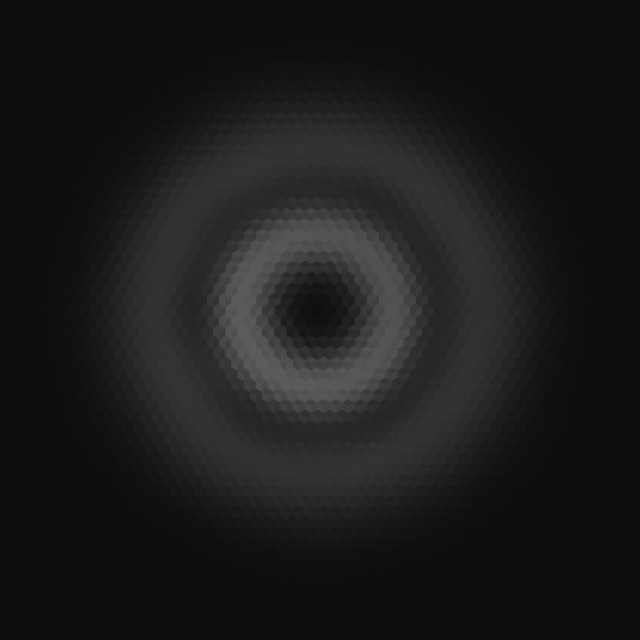
A three.js fragment shader for this background:

```glsl
varying vec2 vUv;

const float TAU = 6.28319;
const vec2 CENTER = vec2(0.496, 0.515);
const vec2 HEX_PERIOD = vec2(1.0, 1.73205);
const float CELL_WIDTH = 0.0192;
const vec3 BACKDROP = vec3(0.054);
const vec3 INNER_GLOW = vec3(0.285);
const vec3 OUTER_GLOW = vec3(0.142);

float hash(vec2 p) {
  vec3 q = fract(vec3(p.xyx) * 0.1031);
  q += dot(q, q.yzx + 33.33);
  return fract((q.x + q.y) * q.z);
}

float valueNoise(vec2 p) {
  vec2 cell = floor(p);
  vec2 f = fract(p);
  f = f * f * (3.0 - 2.0 * f);
  float low = mix(hash(cell), hash(cell + vec2(1.0, 0.0)), f.x);
  float high = mix(hash(cell + vec2(0.0, 1.0)), hash(cell + 1.0), f.x);
  return mix(low, high, f.y);
}

// Bell curve with separate inner and outer widths
float ringLobe(float radius, float peak, float innerWidth, float outerWidth) {
  float d = radius - peak;
  float x = d / (d < 0.0 ? innerWidth : outerWidth);
  return exp(-x * x);
}

// Offset from the center of the nearest hexagon
vec2 hexOffset(vec2 p, vec2 period) {
  vec2 a = mod(p, period) - 0.5 * period;
  vec2 b = mod(p + 0.5 * period, period) - 0.5 * period;
  return dot(a, a) < dot(b, b) ? a : b;
}

// Each hexagon has three facets that bend the view differently
vec2 facetRefract(vec2 p, float cellWidth, float bend) {
  vec2 grid = p / cellWidth;
  vec2 local = hexOffset(grid, HEX_PERIOD);
  vec2 cellId = floor((grid - local) * 2.0 + 0.5);
  float turn = atan(local.y, local.x) / TAU + 0.5;
  float facet = floor(fract(turn + 0.08) * 3.0);
  float tilt = (facet + 0.5) / 3.0 * TAU;
  vec2 jitter = vec2(hash(cellId + facet), hash(cellId + facet + 57.0)) - 0.5;
  vec2 shift = bend * vec2(cos(tilt), sin(tilt)) + 0.15 * jitter;
  return (grid - 0.65 * local + shift) * cellWidth;
}

// Two soft rings around a dark core
vec3 ringGlow(vec2 p) {
  float radius = length(p);
  float unevenness = valueNoise(p * 11.0 + 20.0) - 0.5;
  float lean = dot(p, vec2(-0.5, -0.3));
  float inner = ringLobe(radius, 0.119, 0.057, 0.05) * (1.0 + lean);
  float outer = ringLobe(radius + 0.012 * unevenness, 0.25, 0.065, 0.085);
  outer *= 1.0 + 0.1 * unevenness;
  return BACKDROP + INNER_GLOW * inner + OUTER_GLOW * outer;
}

void main() {
  vec2 stepX = dFdx(vUv);
  vec2 stepY = dFdy(vUv);
  vec3 color = vec3(0.0);
  // Average subsamples to smooth the facet edges
  for (int i = 0; i < 9; i++) {
    float column = mod(float(i), 3.0);
    float row = floor(float(i) / 3.0);
    vec2 offset = (vec2(column, row) - 1.0) / 3.0;
    vec2 p = vUv + offset.x * stepX + offset.y * stepY - CENTER;
    color += ringGlow(facetRefract(p, CELL_WIDTH, 0.24));
  }
  gl_FragColor = vec4(color / 9.0, 1.0);
}
```
